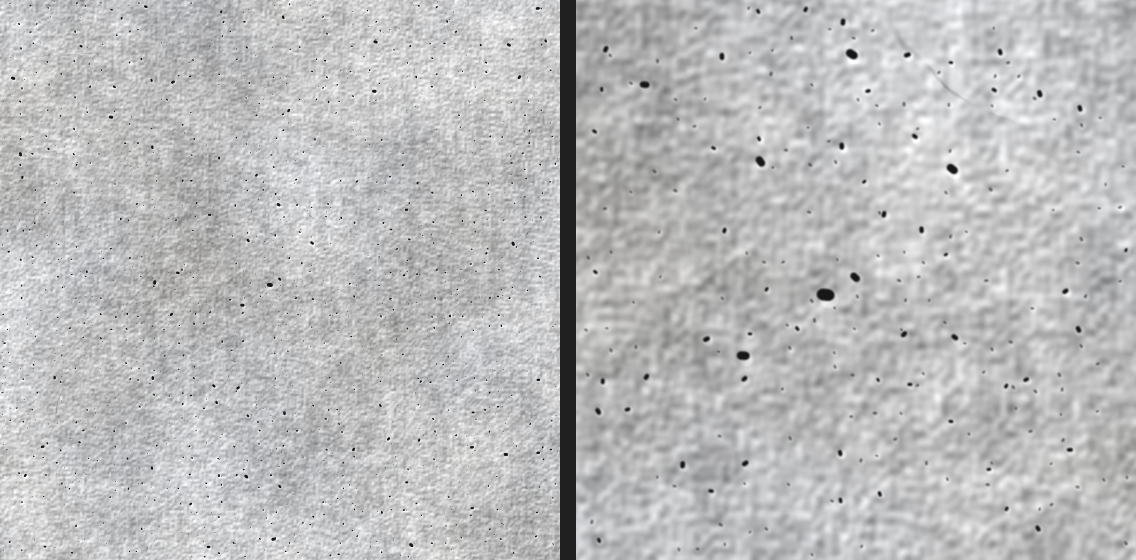
Left, the full canvas; right, a detail of the centre.
This texture is drawn by a Shadertoy shader. Its source:

```glsl
// Pale cast concrete: cloudy grey mottling under a fine, faintly woven grain,
// pierced by dark round air pits of several sizes and a few hairline cracks.
// Layered value noise makes the tone; jittered grids scatter the pits.

#define BASE_GREY 0.772
#define CLOUD_CONTRAST 0.25
#define MOTTLE_CONTRAST 0.17
#define WEAVE_CONTRAST 0.13
#define GRAIN_CONTRAST 0.20
#define GRAIN_SCALE 230.0
#define PIT_GREY 0.09
#define PIT_SOFTNESS 0.0011
#define RIM_LIGHT 0.09
#define CRACK_DEPTH 0.14
#define TINT vec3(-0.004, -0.001, 0.006)

float hash(vec2 p) {
    return fract(sin(dot(p, vec2(127.1, 311.7))) * 43758.5453);
}

float noise(vec2 p) {
    vec2 cell = floor(p), f = fract(p);
    f = f * f * (3.0 - 2.0 * f);
    return mix(mix(hash(cell), hash(cell + vec2(1, 0)), f.x),
               mix(hash(cell + vec2(0, 1)), hash(cell + vec2(1, 1)), f.x), f.y);
}

// Layered noise, centred on zero
float fbm(vec2 p) {
    float sum = 0.0, amplitude = 0.5;
    for (int i = 0; i < 4; i++) {
        sum += amplitude * (noise(p) - 0.5);
        p = mat2(1.6, 1.2, -1.2, 1.6) * p + 17.3;
        amplitude *= 0.55;
    }
    return sum;
}

// One grid of pits: x is the dark hole, y the lit rim beside it
vec2 pits(vec2 uv, float cells, float chance, float radius, float seed) {
    vec2 id = floor(uv * cells);
    vec2 key = id + seed;
    vec2 jitter = vec2(hash(key + 3.1), hash(key + 7.7));
    vec2 d = uv - (id + mix(vec2(0.2), vec2(0.8), jitter)) / cells;
    float density = chance * (0.35 + 1.3 * noise(id / cells * 7.0 + seed));
    float present = step(hash(key), density);
    float r = radius * mix(0.65, 1.25, hash(key + 11.9));
    float wobble = 1.0 + 0.2 * sin(2.0 * atan(d.y, d.x) + 6.28 * jitter.x);
    float hole = 1.0 - smoothstep(-PIT_SOFTNESS, PIT_SOFTNESS, length(d) - r * wobble);
    vec2 shifted = d + vec2(-0.7, 0.9) * (0.5 * r + 0.0006);
    float rim = 1.0 - smoothstep(0.0, 2.0 * PIT_SOFTNESS, length(shifted) - r);
    return present * vec2(hole, rim);
}

// Thin broken contour lines, kept to rare patches
float cracks(vec2 uv) {
    vec2 p = uv + 0.012 * vec2(fbm(uv * 35.0), fbm(uv * 35.0 + 9.0));
    float line = 1.0 - smoothstep(0.0, 0.010, abs(noise(p * 6.0 + 4.0) - 0.5));
    float patches = smoothstep(0.70, 0.85, noise(uv * 8.0 + 31.0));
    return line * patches * noise(uv * 70.0);
}

void mainImage(out vec4 fragColor, in vec2 fragCoord) {
    vec2 uv = fragCoord / iResolution.y;

    // Broad clouds and mid-sized blotches
    float clouds = fbm(uv * vec2(5.5, 4.5) + 2.0);
    float mottle = fbm(uv * vec2(34.0, 38.0) + 50.0);
    float tone = BASE_GREY + CLOUD_CONTRAST * clouds + MOTTLE_CONTRAST * mottle;

    // Short horizontal and longer vertical fibres
    float across = noise(uv * vec2(75.0, 210.0)) - 0.5;
    float along = noise(uv * vec2(150.0, 24.0) + 80.0) - 0.5;
    tone += WEAVE_CONTRAST * (across + 0.45 * along);

    // Fine grain lit from one side
    vec2 g = uv * GRAIN_SCALE;
    float relief = noise(g) - noise(g + vec2(0.6, -0.7));
    float speckle = noise(g * 0.8 + 120.0) - 0.5;
    tone += GRAIN_CONTRAST * (0.7 * relief + 0.6 * speckle);
    tone -= CRACK_DEPTH * cracks(uv);

    // Air pits, from rare large holes to plentiful pinpricks
    vec2 pit = pits(uv, 7.0, 0.17, 0.0048, 5.0);
    pit = max(pit, pits(uv, 17.0, 0.22, 0.0027, 23.0));
    pit = max(pit, pits(uv, 42.0, 0.30, 0.0014, 61.0));
    pit = max(pit, 0.6 * pits(uv, 75.0, 0.18, 0.0008, 97.0));
    tone += RIM_LIGHT * pit.y;
    tone = mix(tone, PIT_GREY, pit.x);

    // Slight drift between warm and cool grey
    vec3 color = vec3(tone) + TINT * (0.5 + 4.0 * fbm(uv * 6.0 + 70.0));
    fragColor = vec4(clamp(color, 0.0, 1.0), 1.0);
}
```
